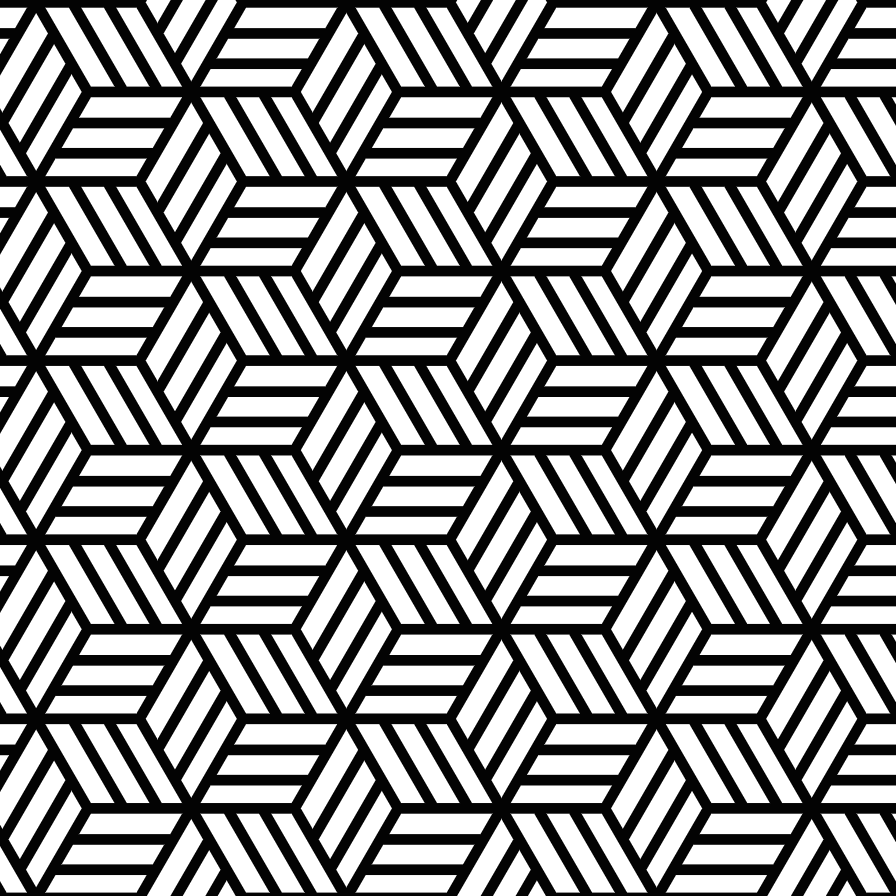
This pattern is drawn by a WebGL 2 fragment shader. Its source:

```glsl
#version 300 es
precision highp float;
// Black and white tumbling-block tiling: striped rhombi meeting in six-pointed stars.

uniform vec2 u_resolution;
out vec4 fragColor;

const float STAR_SPACING = 0.1999;              // distance between neighbouring stars
const vec2  STAR_ORIGIN = vec2(0.5597, 0.4976); // position of one star
const float LINE_WIDTH = 0.0119;
const vec2  STRIPES = vec2(0.347, 0.685);       // stripe positions across a rhombus
const vec3  INK = vec3(0.01);
const vec3  PAPER = vec3(1.0);

const float SQRT3 = 1.7320508;
const float SECTOR = 1.0471976;                 // sixty degrees

// Offset from the nearest star of a triangular lattice with unit spacing.
vec2 fromNearestStar(vec2 p) {
    vec2 period = vec2(SQRT3, 1.0);
    vec2 a = p - period * round(p / period);
    vec2 b = p - period * (floor(p / period) + 0.5);
    return dot(a, a) < dot(b, b) ? a : b;
}

// Distance to the closest line centre, in lattice units.
float lineDistance(vec2 p) {
    vec2 q = fromNearestStar(p);

    // Six rhombi surround each star, one per sector.
    float angle = atan(q.y, q.x);
    float sector = mod(floor(angle / SECTOR), 6.0);
    float turn = sector * SECTOR;
    vec2 r = vec2(cos(turn) * q.x + sin(turn) * q.y,
                  cos(turn) * q.y - sin(turn) * q.x);

    // Skewed coordinates run from 0 to 1 along the two rhombus sides.
    vec2 uv = vec2(SQRT3 * r.x - r.y, 2.0 * r.y);
    vec2 outline = min(abs(uv), abs(1.0 - uv));

    // Opposite sectors see the same rhombus from its other end.
    float across = sector < 3.0 ? 1.0 - uv.y : uv.y;
    vec2 stripe = abs(across - STRIPES);

    float nearest = min(min(outline.x, outline.y), min(stripe.x, stripe.y));
    return 0.5 * nearest; // a rhombus is half a lattice unit high
}

void main() {
    vec2 p = gl_FragCoord.xy / u_resolution.y;
    float pixel = 1.0 / u_resolution.y;

    float d = lineDistance((p - STAR_ORIGIN) / STAR_SPACING) * STAR_SPACING;
    float coverage = clamp(0.5 + (0.5 * LINE_WIDTH - d) / pixel, 0.0, 1.0);

    fragColor = vec4(mix(PAPER, INK, coverage), 1.0);
}
```
